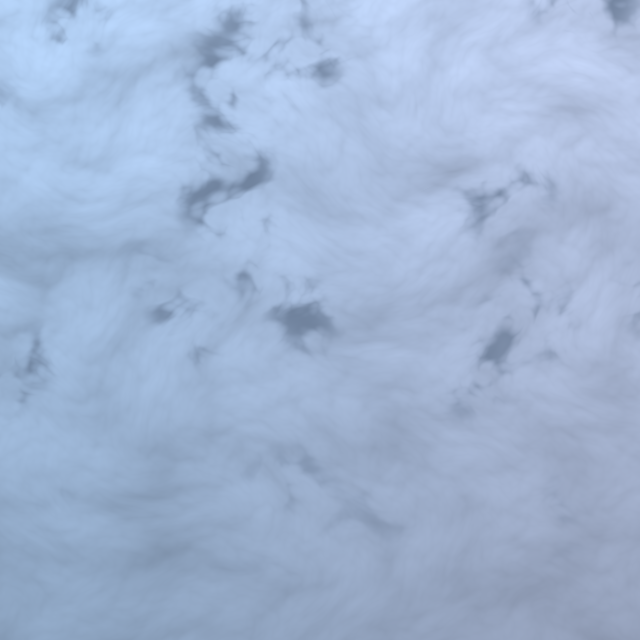
Write a Shadertoy shader that draws this texture.

```glsl
// Draws a soft overcast sky: billowing blue-grey clouds with a few dark gaps.

const vec3 TINT_LEFT = vec3(0.728, 0.850, 1.0);
const vec3 TINT_RIGHT = vec3(0.795, 0.862, 1.0);
const vec3 GAP_COLOR = vec3(0.37, 0.44, 0.54);
const vec2 LIGHT_DIR = vec2(-0.35, 0.94);

vec2 hash2(vec2 cell) {
    vec3 h = fract(cell.xyx * vec3(0.1031, 0.1030, 0.0973));
    h += dot(h, h.yzx + 33.33);
    return fract((h.xx + h.yz) * h.zy);
}

// Smooth cellular noise, centred near zero: high in puffs, low in creases.
float puffs(vec2 p, float sharpness) {
    vec2 cell = floor(p);
    vec2 local = fract(p);
    float sum = 0.0;
    for (int y = -1; y <= 1; y++) {
        for (int x = -1; x <= 1; x++) {
            vec2 offset = vec2(float(x), float(y));
            vec2 toSeed = offset + hash2(cell + offset) - local;
            sum += exp(-sharpness * dot(toSeed, toSeed));
        }
    }
    return 0.16 + log(sum) / sharpness;
}

// Layered sines gently bend the domain so that no cell keeps a regular outline.
vec2 sineWarp(vec2 p, float amount) {
    for (int i = 0; i < 3; i++) {
        p += amount * sin(p.yx * vec2(1.9, 2.3) + vec2(0.6, 2.3) * float(i + 1));
        p = mat2(0.8, 0.6, -0.6, 0.8) * p;
    }
    return p;
}

// Octaves of puffs, each one rotated, shifted and bent a little.
float billow(vec2 p, int octaves, float gain) {
    float sum = 0.0;
    float weight = 1.0;
    for (int i = 0; i < octaves; i++) {
        sum += weight * puffs(p, 9.0);
        p = mat2(1.6, 1.2, -1.2, 1.6) * p + vec2(17.3, 9.1);
        p += 0.12 * sin(p.yx * 2.4);
        weight *= gain;
    }
    return sum;
}

float cloudHeight(vec2 uv) {
    return billow(sineWarp(uv * vec2(5.6, 6.6) + 21.0, 0.10), 5, 0.53);
}

// Small blurred openings: soft creases inside a few scattered regions.
float cloudGaps(vec2 uv, float height) {
    float region = puffs(sineWarp(uv * 4.2 + 47.0, 0.15), 11.0);
    float creases = -billow(sineWarp(uv * vec2(14.0, 16.0) + 63.0, 0.12), 3, 0.5);
    float thinness = smoothstep(0.20, -0.16, height);
    return thinness * smoothstep(0.03, 0.18, region) * smoothstep(-0.06, 0.42, creases);
}

void mainImage(out vec4 fragColor, in vec2 fragCoord) {
    vec2 uv = fragCoord / iResolution.xy;

    // Cloud body and the light on its upper edges
    float height = cloudHeight(uv);
    float rim = height - cloudHeight(uv + 0.012 * LIGHT_DIR);

    // Brighter and crisper towards the top
    float base = mix(0.745, 0.945, uv.y) - 0.025 * (uv.x - 0.5);
    float contrast = mix(0.6, 1.15, uv.y);
    float brightness = base + contrast * (0.13 * height + 0.09 * rim);

    // Blue on the left, slightly violet on the right
    vec3 tint = mix(TINT_LEFT, TINT_RIGHT, smoothstep(0.0, 1.0, uv.x));
    vec3 color = tint * min(brightness, 1.03);

    // Dark gaps, veiled near the bottom
    float gap = cloudGaps(uv, height) * smoothstep(0.02, 0.5, uv.y);
    color = mix(color, GAP_COLOR, 0.75 * gap);

    fragColor = vec4(color, 1.0);
}
```
